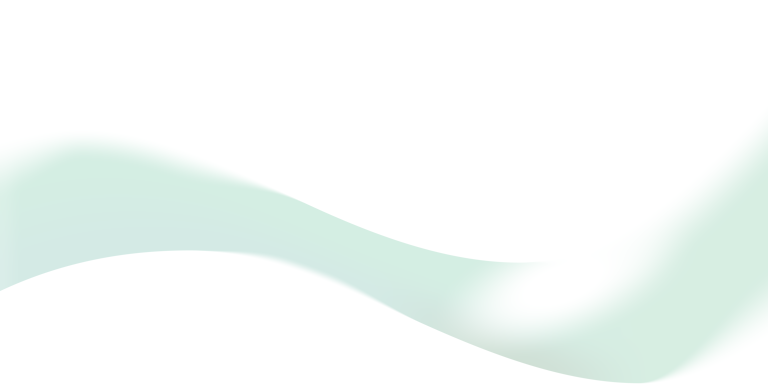
This background is drawn by a WebGL 1 fragment shader. Its source:

```glsl
precision highp float;

uniform vec2 u_resolution;

#define PAPER vec3(1.0)
#define MINT vec3(0.832, 0.932, 0.890)
#define AQUA vec3(0.830, 0.918, 0.898)
#define LEAF vec3(0.842, 0.932, 0.888)
#define SAGE vec3(0.815, 0.880, 0.840)
#define GLOW_CENTER vec2(1.465, 0.260)
#define GLOW_RADII vec2(0.36, 0.155)
#define GLOW_ANGLE 0.36

// Cubic between two knots, each given as (x, height, slope)
float hermite(float x, vec3 a, vec3 b) {
  float span = b.x - a.x;
  float t = clamp((x - a.x) / span, 0.0, 1.0);
  float s = 1.0 - t;
  return s * s * ((1.0 + 2.0 * t) * a.y + t * span * a.z)
       + t * t * ((1.0 + 2.0 * s) * b.y - s * span * b.z);
}

float upperEdge(float x) {
  vec3 start = vec3(0.0, 0.637, 0.25);
  vec3 crest = vec3(0.208, 0.667, 0.0);
  vec3 slope = vec3(0.781, 0.479, -0.47);
  vec3 trough = vec3(1.354, 0.318, 0.0);
  vec3 end = vec3(2.0, 0.740, 1.1);
  if (x < crest.x) return hermite(x, start, crest);
  if (x < slope.x) return hermite(x, crest, slope);
  if (x < trough.x) return hermite(x, slope, trough);
  return hermite(x, trough, end);
}

float lowerEdge(float x) {
  vec3 start = vec3(0.0, 0.240, 0.47);
  vec3 crest = vec3(0.495, 0.346, 0.0);
  vec3 slope = vec3(1.042, 0.182, -0.46);
  vec3 trough = vec3(1.667, 0.0, 0.0);
  vec3 end = vec3(2.0, 0.115, 0.65);
  if (x < crest.x) return hermite(x, start, crest);
  if (x < slope.x) return hermite(x, crest, slope);
  if (x < trough.x) return hermite(x, slope, trough);
  return hermite(x, trough, end);
}

// Elliptical highlight, tilted along the rising ribbon
float highlight(vec2 p) {
  float c = cos(GLOW_ANGLE);
  float s = sin(GLOW_ANGLE);
  vec2 d = p - GLOW_CENTER;
  vec2 local = vec2(c * d.x + s * d.y, c * d.y - s * d.x);
  return 1.0 - smoothstep(0.25, 1.05, length(local / GLOW_RADII));
}

void main() {
  // Canvas spans 2 by 1 units
  vec2 p = gl_FragCoord.xy / u_resolution * vec2(2.0, 1.0);
  float pixel = 1.5 / u_resolution.y;
  float below = upperEdge(p.x) - p.y;
  float above = p.y - lowerEdge(p.x);

  // Edge softness varies along the ribbon
  float upperSoft = pixel
    + 0.085 * (1.0 - smoothstep(0.45, 0.80, p.x))
    + 0.075 * (1.0 - smoothstep(0.0, 0.22, p.x))
    + 0.200 * smoothstep(1.38, 1.70, p.x);
  float lowerSoft = pixel
    + 0.025 * smoothstep(0.52, 0.75, p.x) * (1.0 - smoothstep(0.85, 1.10, p.x))
    + 0.190 * smoothstep(1.66, 2.02, p.x);
  float cover = smoothstep(0.0, upperSoft, below) * smoothstep(0.0, lowerSoft, above);
  cover *= mix(0.85, 1.0, smoothstep(0.0, 0.06, p.x));
  cover *= 1.0 - highlight(p);

  // Tints: mint above, aqua below, sage along the lower bend, leaf at right
  float depth = clamp(above / max(above + below, 0.001), 0.0, 1.0);
  vec3 tint = mix(AQUA, MINT, smoothstep(0.1, 0.7, depth));
  tint = mix(tint, LEAF, smoothstep(1.2, 1.7, p.x));
  float bend = smoothstep(0.95, 1.30, p.x) * (1.0 - smoothstep(1.40, 1.70, p.x));
  tint = mix(tint, SAGE, bend * (1.0 - smoothstep(0.0, 0.13, above)));

  gl_FragColor = vec4(mix(PAPER, tint, cover), 1.0);
}
```
